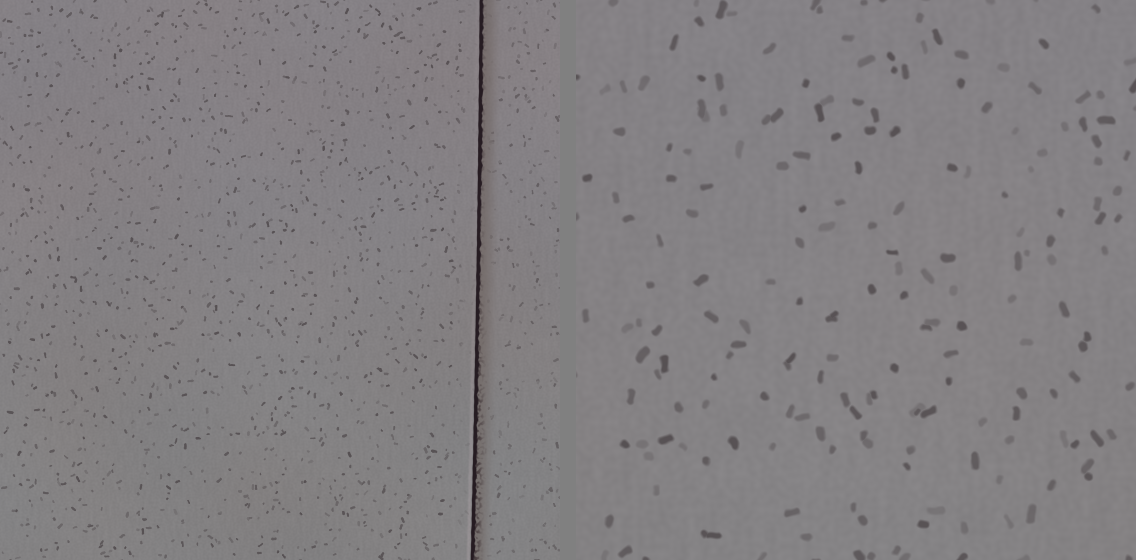
Left: the whole. Right: its middle third, enlarged.
Write a three.js fragment shader that draws this texture.

```glsl
varying vec2 vUv;

float hash(vec2 p) {
  vec3 q = fract(p.xyx * vec3(0.1031, 0.1030, 0.0973));
  q += dot(q, q.yzx + 33.33);
  return fract((q.x + q.y) * q.z);
}

vec2 gradient(vec2 cell) {
  float angle = 6.2832 * hash(cell + 17.0);
  return vec2(cos(angle), sin(angle));
}

// Gradient noise, roughly -0.7 to 0.7
float noise(vec2 p) {
  vec2 i = floor(p), f = fract(p);
  vec2 u = f * f * f * (f * (f * 6.0 - 15.0) + 10.0);
  vec2 e = vec2(1.0, 0.0);
  float low = mix(dot(gradient(i), f), dot(gradient(i + e), f - e), u.x);
  float high = mix(dot(gradient(i + e.yx), f - e.yx), dot(gradient(i + 1.0), f - 1.0), u.x);
  return mix(low, high, u.y);
}

float capsule(vec2 p, vec2 axis, float halfLength) {
  return length(p - axis * clamp(dot(p, axis), -halfLength, halfLength));
}

// One jittered layer of short, soft flecks, thinned into loose clusters
float fleckLayer(vec2 uv, float cells, float seed) {
  float ink = 0.0;
  vec2 home = floor(uv * cells);
  for (int y = -1; y <= 1; y++) {
    for (int x = -1; x <= 1; x++) {
      vec2 cell = home + vec2(float(x), float(y));
      vec2 key = cell + seed + 100.0;
      vec2 center = (cell + vec2(hash(key), hash(key + 211.0))) / cells;
      float chance = 0.43 + 0.45 * noise(center * 9.0 + 5.0);
      float present = step(hash(key + 307.0), chance);
      float angle = 1.15 + 2.8 * (hash(key + 401.0) - 0.5);
      float size = hash(key + 503.0);
      float halfLength = mix(0.0006, 0.0038, size * size);
      float radius = mix(0.0016, 0.0025, hash(key + 601.0));
      vec2 p = uv - center;
      p += 0.0012 * vec2(noise(uv * 190.0), noise(uv * 190.0 + 40.0));
      float d = capsule(p, vec2(cos(angle), sin(angle)), halfLength);
      float strength = mix(0.3, 1.0, hash(key + 701.0));
      ink = max(ink, present * strength * (1.0 - smoothstep(radius - 0.0012, radius + 0.001, d)));
    }
  }
  return ink;
}

void main() {
  vec2 uv = vUv;
  float seamX = 0.844 + 0.024 * uv.y - 0.008 * uv.y * uv.y;
  float d = uv.x - seamX + 0.0009 * noise(vec2(3.0, uv.y * 70.0));
  float lower = 1.0 - smoothstep(0.2, 0.55, uv.y);

  // Grey panel with slow tints, faint vertical streaks and fine grain
  vec3 color = mix(vec3(0.513, 0.507, 0.511), vec3(0.525, 0.506, 0.522), smoothstep(0.1, 0.9, uv.y));
  color += vec3(-0.012, 0.0, 0.006) * noise(uv * 4.0 + 8.0);
  color += 0.018 * noise(uv * 3.0 + 20.0);
  color += 0.014 * noise(uv * vec2(150.0, 35.0));
  color += 0.018 * noise(uv * 230.0);

  // Flecks, sparse beside the seam
  float ink = max(fleckLayer(uv, 48.0, 0.0), fleckLayer(uv + 0.37, 45.0, 57.0));
  ink *= mix(0.2, 1.0, max(smoothstep(0.02, 0.045, -d), smoothstep(0.008, 0.03, d)));
  ink *= d > 0.0 ? 0.75 : 1.0;
  color = mix(color, vec3(0.30, 0.275, 0.285), 0.82 * ink);

  // Pale lip to the left of the seam
  float lip = smoothstep(-0.013, -0.008, d) * (1.0 - smoothstep(-0.007, -0.003, d));
  color += vec3(0.06, 0.045, 0.05) * lip * mix(0.25, 1.0, lower);

  // Brown shade and gritty dirt to the right
  float rightSide = smoothstep(0.0, 0.003, d);
  float shade = rightSide * (1.0 - smoothstep(0.006, 0.038, d));
  color = mix(color, vec3(0.43, 0.39, 0.375), 0.6 * shade);
  float grit = smoothstep(-0.15, 0.45, noise(uv * 150.0) + 0.5 * noise(uv * 60.0));
  float dirt = rightSide * (1.0 - smoothstep(0.003, mix(0.012, 0.021, lower), d));
  color = mix(color, vec3(0.25, 0.205, 0.215), dirt * grit * mix(0.4, 0.85, lower));

  // Dark seam: crisp left edge, ragged right edge
  float ragged = d + 0.003 * noise(uv * vec2(60.0, 110.0));
  float seam = smoothstep(-0.0048, -0.0022, d) * (1.0 - smoothstep(0.0015, 0.0048, ragged));
  color = mix(color, vec3(0.15, 0.11, 0.135), seam);

  gl_FragColor = vec4(color, 1.0);
}
```
